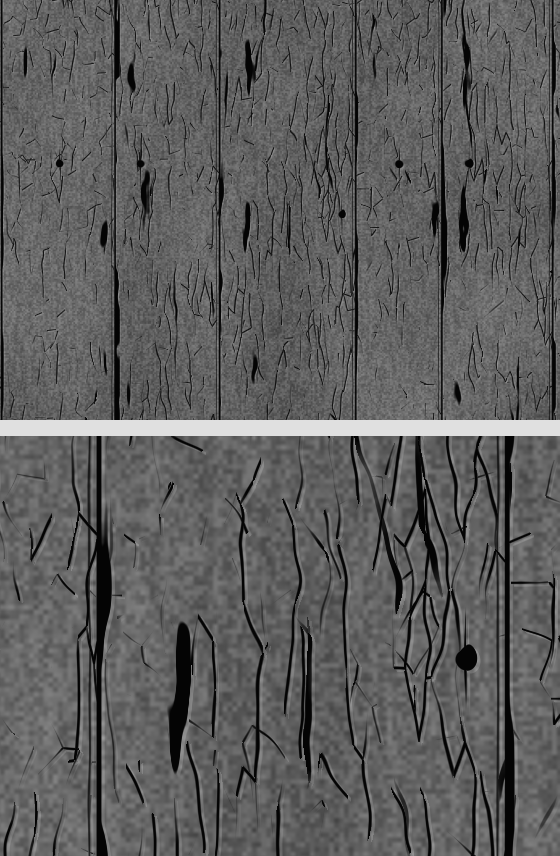
Top: the whole. Bottom: its middle third, enlarged.
Reproduce this texture procedurally as a Shadertoy shader.

```glsl
// Weathered grey planks: five boards with uneven seams, peeling paint and nail holes.
// Cracks are cell borders of stretched cellular noise, kept or dropped border by border;
// gouges are ragged ellipses repeated per board, and a shifted sample lights the paint rims.

#define CRACK_WIDTH 0.0011
#define SPLIT_WIDTH 0.0026
#define SEAM_WIDTH 0.0019
#define NAIL_RADIUS 0.0095
#define PAINT_TONE 0.392
#define HOLE_TONE 0.015
#define RIM_LIGHT 0.10
#define GRAIN 0.15

// Board edges in canvas heights, and how weathered each board is
const float SEAM[8] = float[8](-0.2, 0.004, 0.274, 0.523, 0.847, 1.052, 1.316, 1.55);
const float WEAR[7] = float[7](0.3, 0.25, 0.85, 0.8, 0.35, 1.0, 0.5);

vec2 hash2(vec2 p) {
    vec3 q = fract(p.xyx * vec3(0.1031, 0.1030, 0.0973));
    q += dot(q, q.yzx + 33.33);
    return fract((q.xx + q.yz) * q.zy);
}

float noise(vec2 p) {
    vec2 i = floor(p), f = fract(p);
    f = f * f * (3.0 - 2.0 * f);
    return mix(mix(hash2(i).x, hash2(i + vec2(1, 0)).x, f.x),
               mix(hash2(i + vec2(0, 1)).x, hash2(i + vec2(1, 1)).x, f.x), f.y);
}

float fill(float d) {
    float px = 0.8 / iResolution.y;
    return 1.0 - smoothstep(-px, px, d);
}

// Cell borders measured in canvas units; each border survives with chance "density"
float cracks(vec2 p, vec2 scale, float density, float width, float seed) {
    vec2 g = p * scale + seed, cell = floor(g);
    vec2 a = vec2(0), b = vec2(0), idA = cell, idB = cell;
    float d1 = 9.0, d2 = 9.0;
    for (int j = -1; j <= 1; j++)
    for (int i = -1; i <= 1; i++) {
        vec2 id = cell + vec2(i, j);
        vec2 r = id + hash2(id) - g;
        float d = dot(r, r);
        if (d < d1) {
            d2 = d1; b = a; idB = idA;
            d1 = d; a = r; idA = id;
        } else if (d < d2) {
            d2 = d; b = r; idB = id;
        }
    }
    float dist = 0.5 * (d2 - d1) / max(length((b - a) * scale), 0.001);
    float chance = hash2(idA + idB + 71.0).x;
    float taper = density + 0.5 * (noise(p * vec2(40, 19) + seed) - 0.5) - chance;
    float strength = clamp(taper * 5.0, 0.0, 1.0);
    return fill(dist - width * strength) * strength;
}

// Ragged vertical holes, three heights per board
float gouges(vec2 p, float board, float left, float span, float wear, float ragged) {
    float hole = 0.0;
    for (int j = 0; j < 3; j++) {
        float row = float(j);
        vec2 h = hash2(vec2(board * 3.7 + 5.0, row * 9.1 + 2.0));
        float across = h.x < 0.7 ? 0.1 + 0.2 * h.y : 0.91;
        vec2 center = vec2(left + span * across, 0.1 + 0.37 * row + 0.1 * (h.y - 0.5));
        vec2 size = vec2(0.006 + 0.008 * h.x, 0.04 + 0.045 * h.y) * mix(0.3, 1.0, wear);
        size *= row < 0.5 ? 0.55 : 1.0;
        float d = length((p - center) / size) - 1.0 + 1.5 * ragged;
        hole = max(hole, fill(d * size.x));
    }
    return hole;
}

// Coverage of everything that is broken through the paint
float damage(vec2 p) {
    int k = 0;
    for (int i = 1; i < 7; i++) if (p.x > SEAM[i]) k = i;
    float board = float(k), wear = WEAR[k], left = SEAM[k], span = SEAM[k + 1] - left;
    float x = p.x - left, toRight = span - x;
    float ragged = noise(p * vec2(115, 24)) - 0.5;
    float area = noise(p * vec2(9, 4) + board * 13.0);

    // Three crack layers: vertical checks, isotropic crackle, long open splits
    vec2 q = p + vec2(0.007, 0.004) * (noise(p * 38.0) - 0.5);
    q.x += 0.002 * sin(p.y * 31.0 + board * 2.0);
    float checks = (0.12 + 0.36 * wear) * (0.5 + area) * mix(0.45, 1.0, smoothstep(0.01, 0.08, x));
    float crackle = 0.06 + 0.3 * (1.0 - wear) * smoothstep(0.35, 0.65, p.y) + 0.12 * area;
    float d = cracks(q, vec2(60, 10), checks, CRACK_WIDTH, board * 17.0);
    d = max(d, cracks(q, vec2(40, 24), crackle, CRACK_WIDTH * 0.8, board * 23.0 + 200.0));
    d = max(d, cracks(q, vec2(26, 3.5), 0.2 * wear * (0.5 + area), SPLIT_WIDTH, board * 31.0 + 400.0));
    d = max(d, gouges(q, board, left, span, wear, ragged));

    // Double seam line, torn open in places
    float torn = 0.011 * smoothstep(0.5, 0.85, noise(vec2(board * 7.0, p.y * 7.0)) + 0.5 * ragged);
    d = max(d, fill(min(x, toRight) - SEAM_WIDTH));
    d = max(d, fill(x - SEAM_WIDTH - torn * wear));
    d = max(d, 0.75 * fill(abs(toRight - 0.0075 - 0.002 * ragged) - 0.0008));

    // One nail per board with a short vertical check
    vec2 nail = vec2(left + span * (0.55 + 0.38 * sin(2.1 * (board - 2.45))),
                     0.57 + 0.08 * cos(2.09 * (board - 1.5)));
    vec2 n = p - nail;
    d = max(d, fill(length(n) - NAIL_RADIUS * (1.0 + 0.5 * ragged)));
    return max(d, fill(abs(n.x + 0.003 * ragged) - 0.0015 * (1.0 - abs(n.y) / 0.035)));
}

void mainImage(out vec4 fragColor, in vec2 fragCoord) {
    vec2 p = fragCoord / iResolution.y;

    // Paint: soft blotches, vertical streaks and fine grain
    float tone = PAINT_TONE + 0.09 * (noise(p * vec2(6, 4)) - 0.5);
    tone += 0.07 * (noise(p * vec2(170, 28)) - 0.5);
    tone += GRAIN * (noise(p * 260.0) - 0.5);

    // Lit rims, then the dark openings
    float hole = damage(p);
    float rim = max(damage(p + vec2(-0.0026, 0.0022)) - hole, 0.0);
    tone = mix(tone + RIM_LIGHT * rim, HOLE_TONE, hole);
    fragColor = vec4(vec3(tone), 1.0);
}
```
